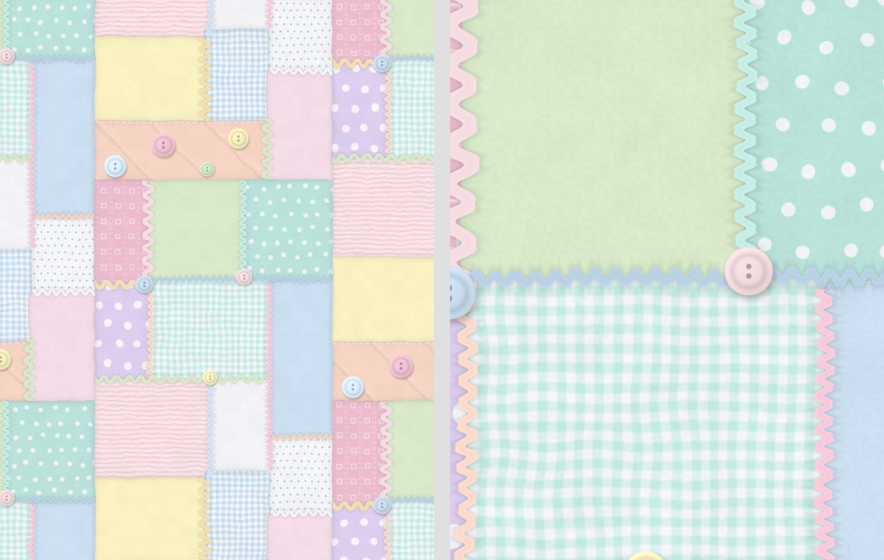
Left, the full canvas; right, a detail of the centre.
This pattern is drawn by a Shadertoy shader. Its source:

```glsl
// Pastel patchwork quilt: printed cloth, wavy trims, stitches and buttons.
// Parts repeat on a half-drop lattice; each is a distance function taken at
// its nearest copy. The canvas is 768 units high, y down.

const float HEIGHT = 768., TAU = 6.2831853;
const vec2 DROP = vec2(326, 303);   // step to the next, half-dropped column

const vec3 WHITE = vec3(.965, .965, .98);
const vec3 BLUSH = vec3(.96, .87, .91);
const vec3 SHELL = vec3(.965, .87, .885);
const vec3 ROSE = vec3(.93, .74, .81);
const vec3 LEMON = vec3(.98, .95, .76);
const vec3 HONEY = vec3(.96, .88, .69);
const vec3 PEACH = vec3(.965, .835, .77);
const vec3 LEAF = vec3(.85, .92, .79);
const vec3 TEAL = vec3(.73, .89, .86);
const vec3 LILAC = vec3(.87, .81, .94);
const vec3 SKY = vec3(.80, .88, .95);
const vec3 DENIM = vec3(.73, .83, .91);

float hash(vec2 p) { return fract(sin(dot(p, vec2(127.1, 311.7))) * 43758.5); }

float noise(vec2 p) {
    vec2 i = floor(p), f = fract(p);
    f *= f * (3. - 2. * f);
    return mix(mix(hash(i), hash(i + vec2(1, 0)), f.x),
               mix(hash(i + vec2(0, 1)), hash(i + 1.), f.x), f.y);
}

float pixel() { return HEIGHT / iResolution.y; }
float blurred(float d, float soft) { return smoothstep(soft, -soft, d); }
float cover(float d) { return blurred(d, pixel()); }

// Offset to the nearest lattice copy
vec2 wrap(vec2 d) {
    d -= DROP * round(d.x / DROP.x);
    d.y -= 2. * DROP.y * round(d.y / (2. * DROP.y));
    return d;
}

// Cloth prints
float dots(vec2 p, float pitch, float radius, float jitter) {
    vec2 g = p / pitch;
    g.x += .5 * mod(floor(g.y), 2.);
    vec2 id = floor(g), shift = jitter * (vec2(hash(id), hash(id + 7.)) - .5);
    return cover(length(fract(g) - .5 - shift) * pitch - radius);
}

vec3 gingham(vec2 p, float pitch, vec3 dye) {
    vec2 band = smoothstep(-.6, .6, sin(p * TAU / pitch));
    return mix(WHITE, dye, .5 * (band.x + band.y));
}

vec3 seersucker(vec2 p, vec3 dye) {
    float row = sin(TAU * (p.y / 6.5 + .35 * noise(p / 7.)));
    return dye * (1. + .035 * row * (.5 + noise(p / vec2(4, 6))));
}

vec3 quilted(vec2 p, vec3 dye) {
    float l = (fract((p.x - p.y) / 76.) - .5) * 54. + 2. * noise(p / 9.);
    return dye * (1. - .07 * exp(-abs(l) / 1.6) + .025 * exp(-abs(l - 4.) / 3.));
}

vec3 squares(vec2 p, vec3 dye) {
    vec2 c = abs(mod(p, vec2(19, 21)) - 9.5);
    float dash = cover(abs(c.x - 8.) - .6) * step(.4, fract(p.y / 7.));
    return mix(dye, WHITE, .6 * cover(abs(max(c.x, c.y) - 3.) - .7) + .3 * dash);
}

// Patch in a box given as left, top, right, bottom
void sew(inout vec3 col, vec2 p, vec4 box, vec3 cloth) {
    vec2 q = abs(wrap(p - .5 * (box.xy + box.zw))) - .5 * (box.zw - box.xy);
    float d = max(q.x, q.y);
    col = mix(col, cloth * (1. - .08 * exp(min(d, 0.) / 3.)), cover(d - .5));
}

// Place along a seam, across it, and past its ends
vec3 seam(vec2 p, vec4 ends) {
    vec2 span = ends.zw - ends.xy, t = normalize(span);
    vec2 d = wrap(p - .5 * (ends.xy + ends.zw));
    float u = dot(d, t);
    return vec3(u, dot(d, vec2(-t.y, t.x)), abs(u) - .5 * length(span));
}

void trim(inout vec3 col, vec2 p, vec4 ends, float amp, float pitch, vec3 dye) {
    vec3 s = seam(p, ends);
    float k = TAU / pitch, slope = amp * k * cos(k * s.x);
    float band = abs(s.y - amp * sin(k * s.x)) / sqrt(1. + slope * slope) - .55 * amp - .8;
    float d = max(band, s.z);
    col *= 1. - .09 * blurred(d - 1., 2.5);
    col = mix(col, dye * (1.01 + .03 * min(band, 0.) / amp), cover(d));
}

void stitch(inout vec3 col, vec2 p, vec4 ends, vec3 dye) {
    vec3 s = seam(p, ends);
    float dash = abs(fract(s.x / 9.) - .5) * 9. - 2.8;
    col = mix(col, dye, cover(max(max(abs(s.y) - 1., dash), s.z)));
}

void button(inout vec3 col, vec2 p, vec3 disc, vec3 dye) {
    vec2 q = wrap(p - disc.xy) / disc.z;
    float r = length(q), rim = exp(-pow((r - .68) * 8., 2.));
    col *= 1. - .22 * blurred((length(q - vec2(.08, .16)) - 1.) * disc.z, 3.);
    float hole = cover((length(vec2(q.x, abs(q.y) - .2)) - .11) * disc.z);
    float light = 1. - .05 * dot(q, vec2(.6, .8)) - .09 * rim;
    col = mix(col, dye * light * (1. - .3 * hole), cover((r - 1.) * disc.z));
}

void mainImage(out vec4 fragColor, in vec2 fragCoord) {
    vec2 p = vec2(fragCoord.x, iResolution.y - fragCoord.y) * pixel();
    vec2 w = p + 2.5 * (vec2(noise(p / 22.), noise(p / 22. + 40.)) - .5);
    vec3 c = WHITE;
    // Patches
    sew(c, w, vec4(130, 520, 290, 656), seersucker(w, SHELL));
    sew(c, w, vec4(290, 520, 370, 646), WHITE * (.99 + .015 * sin(.8 * p.x + 1.3 * p.y)));
    sew(c, w, vec4(130, 50, 281, 166), LEMON);
    sew(c, w, vec4(281, 40, 370, 166), gingham(w, 8., DENIM + .03));
    sew(c, w, vec4(130, 166, 366, 247), quilted(w, PEACH));
    sew(c, w, vec4(370, 385, 456, 600), SKY);
    sew(c, w, vec4(370, 600, 456, 704), mix(WHITE, TEAL * .9, dots(w, 9.5, 1.2, 0.)));
    sew(c, w, vec4(366, 98, 456, 247), BLUSH);
    sew(c, w, vec4(130, 247, 204, 390), squares(w, ROSE));
    sew(c, w, vec4(204, 247, 334, 384), LEAF);
    sew(c, w, vec4(334, 247, 456, 385), mix(TEAL, WHITE, .9 * dots(w, 19., 3.2, .3)));
    sew(c, w, vec4(130, 390, 206, 520), mix(LILAC, WHITE, dots(w, 27., 5.3, .15)));
    sew(c, w, vec4(206, 384, 370, 520), gingham(w, 8.8, TEAL + .03));
    // Weave and creases
    c *= .985 + .025 * noise(p / 1.6) + .02 * (noise(p / 14.) - .5);
    // Stitches and trims
    stitch(c, w, vec4(453, 250, 453, 598), DENIM);
    stitch(c, w, vec4(132, 168, 360, 168), SHELL);
    trim(c, w, vec4(281, 50, 281, 166), 4., 15., HONEY);
    trim(c, w, vec4(366, 162, 366, 246), 4., 16., LEAF);
    trim(c, w, vec4(203, 247, 203, 388), 4.5, 18., SHELL);
    trim(c, w, vec4(130, 390, 206, 390), 3.8, 18., HONEY);
    trim(c, w, vec4(206, 396, 206, 518), 2.3, 10., PEACH + .03);
    trim(c, w, vec4(206, 383, 454, 383), 2., 9., DENIM);
    trim(c, w, vec4(334, 247, 334, 380), 2.5, 10., TEAL + .05);
    trim(c, w, vec4(130, 520, 368, 520), 3.4, 17., LEAF);
    trim(c, w, vec4(370, 388, 370, 642), 2., 8., ROSE + .06);
    trim(c, w, vec4(372, 600, 456, 600), 2., 9., PEACH);
    trim(c, w, vec4(289, 524, 289, 655), 2.2, 9., SKY + .03);
    trim(c, w, vec4(370, 98, 456, 98), 2.6, 13., WHITE);
    // Buttons
    button(c, p, vec3(158, 228, 15), SKY + .07);
    button(c, p, vec3(224, 199, 16), ROSE + .03);
    button(c, p, vec3(327, 190, 14), LEMON);
    button(c, p, vec3(284, 232, 10), LEAF);
    button(c, p, vec3(198, 390, 12), SKY);
    button(c, p, vec3(335, 380, 11), SHELL);
    button(c, p, vec3(288, 518, 10), LEMON);
    fragColor = vec4(clamp(c, 0., 1.), 1);
}
```
